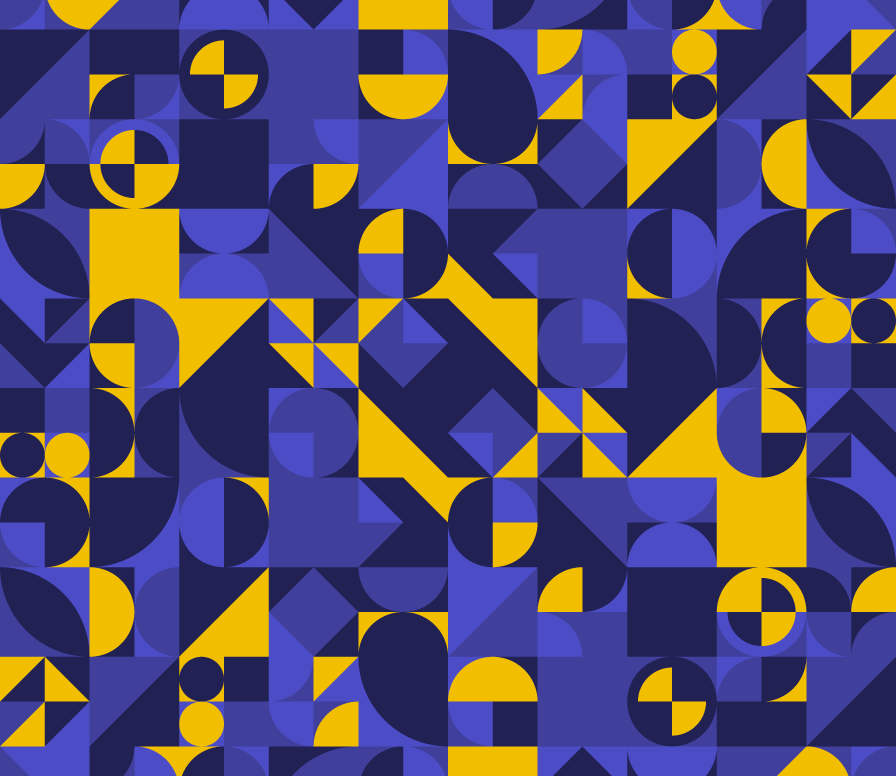
Write a Shadertoy shader that draws this pattern.

```glsl
// Geometric mosaic of quarter circles, triangles and rings, symmetric under a half turn
const vec3 NAVY   = vec3(0.13, 0.13, 0.33);
const vec3 VIOLET = vec3(0.25, 0.25, 0.61);
const vec3 BLUE   = vec3(0.30, 0.30, 0.78);
const vec3 YELLOW = vec3(0.95, 0.75, 0.00);

vec4 hash4(vec2 p) {
    vec4 q = fract((p.xyxy + 37.0) * vec4(0.1031, 0.1030, 0.0973, 0.1099));
    q += dot(q, q.wzxy + 33.33);
    return fract((q.xxyz + q.yzzw) * q.zywx);
}

// Weighted palette; shifting the tone by 0.31 to 0.69 always changes the colour
vec3 ink(float tone) {
    tone = fract(tone);
    return tone < 0.31 ? NAVY : tone < 0.58 ? VIOLET : tone < 0.81 ? YELLOW : BLUE;
}

vec2 quarterTurn(vec2 u, float turns) {
    if (mod(turns, 2.0) > 0.5) u = vec2(-u.y, u.x);
    return turns > 1.5 ? -u : u;
}

// Four small squares, each plain or holding a quarter disc or a triangle
vec3 quadTile(vec2 u, vec2 id, float mode) {
    vec2 side = step(0.0, u);
    vec2 w = abs(u) * 2.0;
    vec4 h = hash4(id * 2.0 + side + 11.0);
    float shape = h.z, foreTone = h.x + 0.31 + 0.38 * h.y;

    vec2 flip = step(0.5, fract(h.xy * 7.0 + h.w));
    if (mode < 0.22) {                       // discs around the tile centre
        flip = vec2(0.0);
        shape *= 0.75;
    } else if (mode < 0.45) {                // stacked half discs
        flip = vec2(0.0, 1.0);
        vec4 row = hash4(vec2(id.x + 91.0, id.y * 2.0 + side.y));
        h.x = row.x;
        foreTone = row.x + 0.31 + 0.38 * row.y;
        shape = 0.5;
    } else if (mode > 0.88) {                // triangles
        shape = 0.95;
    }
    w = mix(w, 1.0 - w, flip);
    bool inside = shape < 0.75 ? length(w) < 1.0 : shape > 0.92 && w.x + w.y < 1.0;
    return ink(inside ? foreTone : h.x);
}

vec3 mosaic(vec2 p) {
    if (p.y < 0.0) p = -p;
    vec2 id = floor(p);
    vec4 h = hash4(id);
    vec2 u = quarterTurn(fract(p) - 0.5, floor(h.x * 4.0));

    // Evenly spread tile kinds and tones
    float kind = fract(dot(id, vec2(0.618, 0.414)) + 0.07);
    float tone = dot(id, vec2(0.7549, 0.5698)) + 0.3 * h.y;
    vec3 ground = ink(tone);
    vec3 fore   = ink(tone + 0.31 + 0.38 * h.z);
    vec3 third  = ink(tone + 0.31 + 0.38 * h.w);
    vec3 fourth = ink(tone + 0.75);

    // Fixed motif in the middle
    if (id.y == 0.0 && abs(id.x + 0.5) < 1.0) {
        u = fract(p) - 0.5;
        kind = id.x < 0.0 ? 0.5 : 0.2;
        ground = NAVY;
        fore = id.x < 0.0 ? VIOLET : YELLOW;
        third = BLUE;
        fourth = YELLOW;
    }

    if (kind < 0.13) return ground;
    if (kind < 0.30) return u.x + u.y > 0.0 ? fore : ground;
    if (kind < 0.35) return length(u + 0.5) < 1.0 ? fore : ground;
    if (kind < 0.40) {                       // leaf
        return max(length(u + 0.5), length(u - 0.5)) < 1.0 ? NAVY
             : length(u + 0.5) < 1.0 ? VIOLET : BLUE;
    }
    if (kind < 0.46) {                       // ring around a split disc
        float r = length(u);
        if (r > 0.5) return u.x > 0.0 ? ground : fourth;
        if (r > 0.38) return u.x > 0.0 ? fore : third;
        return (h.w < 0.5 ? u.x * u.y : u.y) > 0.0 ? YELLOW : NAVY;
    }
    if (kind < 0.49) {                       // arrow head
        float reach = u.x - abs(u.y);
        if (reach > 0.0) return u.y > 0.0 ? VIOLET : BLUE;
        return reach > -0.5 ? NAVY : u.y > 0.0 ? fore : YELLOW;
    }
    if (kind < 0.52) {                       // diamond with one bright quarter
        if (abs(u.x) + abs(u.y) < 0.5) return min(u.x, u.y) > 0.0 ? third : fore;
        return u.x < 0.0 && u.y > 0.0 ? fourth : ground;
    }
    if (kind < 0.55) {                       // two small discs in one half
        if (u.x > 0.0) return u.y > 0.0 ? NAVY : VIOLET;
        bool disc = length(vec2(u.x + 0.25, abs(u.y) - 0.25)) < 0.25;
        return u.y > 0.0 ? (disc ? NAVY : YELLOW) : (disc ? YELLOW : BLUE);
    }
    return quadTile(u, id, h.w);
}

void mainImage(out vec4 fragColor, in vec2 fragCoord) {
    // Ten tiles across, 4 x 4 samples per pixel for smooth edges
    vec3 sum = vec3(0.0);
    for (int i = 0; i < 16; i++) {
        vec2 offset = (vec2(i % 4, i / 4) + 0.5) / 4.0 - 0.5;
        sum += mosaic((fragCoord + offset - 0.5 * iResolution.xy) / iResolution.x * 10.0);
    }
    fragColor = vec4(sum / 16.0, 1.0);
}
```
